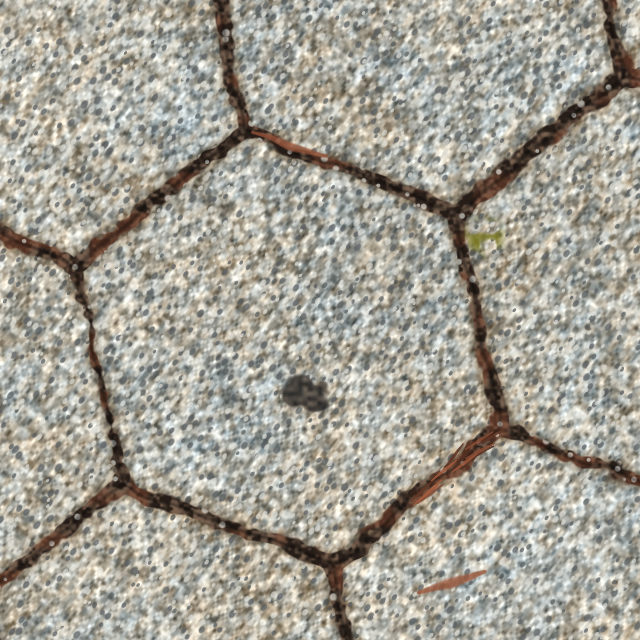
Write a three.js fragment shader that draws this texture.

```glsl
// Hexagonal concrete pavers with speckled aggregate and dirt-filled joints.
// A skewed lattice gives each paver's centre and joint distance; layered value
// noise and scattered chips make the grain, and loops lay litter in the joints.
varying vec2 vUv;

const vec2 CENTRE = vec2(0.451, 0.457);
const vec2 STEP_SIDE = vec2(0.594, 0.085);
const vec2 STEP_UP = vec2(0.193, 0.552);
const float PITCH = 0.6;

const vec3 STONE = vec3(0.69, 0.685, 0.645);
const vec3 WARM = vec3(0.05, 0.0, -0.05);
const vec3 DARK_CHIP = vec3(0.34, 0.36, 0.37);
const vec3 PALE_CHIP = vec3(0.88, 0.88, 0.85);
const vec3 SOIL = vec3(0.15, 0.115, 0.095);
const vec3 DUST = vec3(0.47, 0.38, 0.31);
const vec3 RUST = vec3(0.50, 0.28, 0.19);
const vec3 MOSS = vec3(0.47, 0.46, 0.13);

float hash(vec2 p) {
  return fract(sin(dot(p, vec2(127.1, 311.7))) * 43758.55);
}

float noise(vec2 p) {
  vec2 i = floor(p), f = fract(p);
  f = f * f * (3.0 - 2.0 * f);
  return mix(mix(hash(i), hash(i + vec2(1.0, 0.0)), f.x),
             mix(hash(i + vec2(0.0, 1.0)), hash(i + 1.0), f.x), f.y);
}

// Coverage of randomly placed chips; share is the fraction of cells filled.
float chips(vec2 p, float share, float seed) {
  vec2 cell = floor(p);
  float cover = 0.0;
  for (int j = -1; j <= 1; j++) {
    for (int i = -1; i <= 1; i++) {
      vec2 id = cell + vec2(float(i), float(j));
      vec2 spot = id + 0.2 + 0.6 * vec2(hash(id + seed), hash(id + seed + 17.0));
      float size = mix(0.25, 0.55, hash(id + seed + 31.0));
      float filled = step(hash(id + seed + 47.0), share);
      cover = max(cover, filled * (1.0 - smoothstep(size * 0.5, size, length(p - spot))));
    }
  }
  return cover;
}

// xy: paver id, z: distance to the joint line, w: closeness to a corner.
vec4 paver(vec2 p) {
  vec2 q = p - CENTRE;
  float det = STEP_SIDE.x * STEP_UP.y - STEP_SIDE.y * STEP_UP.x;
  vec2 grid = vec2(q.x * STEP_UP.y - q.y * STEP_UP.x,
                   q.y * STEP_SIDE.x - q.x * STEP_SIDE.y) / det;
  vec2 base = floor(grid + 0.5), id = base, rel = vec2(9.0);
  for (int j = -1; j <= 1; j++) {
    for (int i = -1; i <= 1; i++) {
      vec2 cell = base + vec2(float(i), float(j));
      vec2 d = grid - cell;
      d = vec2(d.x + 0.5 * d.y, 0.866 * d.y);
      if (dot(d, d) < dot(rel, rel)) { rel = d; id = cell; }
    }
  }
  vec2 a = abs(rel);
  float reach = max(a.x, 0.5 * a.x + 0.866 * a.y);
  return vec4(id, (0.5 - reach) * PITCH, smoothstep(0.53, 0.577, length(rel)));
}

// Soft tapered sliver from a to b.
float sliver(vec2 p, vec2 a, vec2 b, float radius) {
  vec2 ab = b - a;
  float t = clamp(dot(p - a, ab) / dot(ab, ab), 0.0, 1.0);
  float r = radius * (1.0 - 0.6 * abs(2.0 * t - 1.0));
  return 1.0 - smoothstep(r * 0.5, r * 1.3, length(p - a - ab * t));
}

vec3 stoneColor(vec2 p, vec2 id) {
  vec2 g = vec2(dot(p, vec2(0.8, -0.6)) * 1.25, dot(p, vec2(0.6, 0.8)) * 0.85);
  float grain = 0.6 * noise(g * 105.0) + 0.4 * noise(g * 210.0 + 9.0) - 0.5;
  vec3 col = STONE + grain * 0.82 + 0.03 * (hash(id + 3.0) - 0.5);
  col += 0.07 * (noise(p * 7.0) - 0.5);
  col += WARM * (1.6 * noise(g * 80.0 + 40.0) + noise(p * 10.0 + 5.0) - 1.3);
  col = mix(col, DARK_CHIP, 0.75 * chips(g * 68.0, 0.25, 2.0));
  return mix(col, PALE_CHIP, 0.7 * chips(g * 76.0, 0.22, 5.0));
}

vec3 jointColor(vec2 p, float edge) {
  float crumb = 0.55 * noise(p * 95.0) + 0.45 * noise(p * 190.0);
  vec3 col = mix(SOIL, DUST, smoothstep(0.32, 0.82, crumb));
  col = mix(col, RUST, 0.5 * smoothstep(0.5, 0.8, noise(p * 32.0 + 8.0)));
  col = mix(col, PALE_CHIP, 0.65 * chips(p * 70.0, 0.1, 11.0));
  return col * mix(0.65, 1.0, smoothstep(0.0, 0.006, edge));
}

void main() {
  vec2 p = vUv;
  vec2 wobble = vec2(noise(p * 22.0), noise(p * 22.0 + 50.0)) - 0.5;
  vec4 tile = paver(p + 0.012 * wobble);
  vec3 col = stoneColor(p, tile.xy);

  // Blackened patch on the middle paver
  float patchEdge = length(p - vec2(0.477, 0.384)) + 0.026 * (noise(p * 55.0) - 0.5);
  vec3 tar = mix(vec3(0.13), vec3(0.40, 0.36, 0.32), noise(p * 130.0));
  col = mix(col, tar, 0.92 * (1.0 - smoothstep(0.027, 0.036, patchEdge)));

  // Joints of uneven width, tight on the left and wider at corners
  float tight = 1.0 - smoothstep(0.08, 0.18, length(p - vec2(0.155, 0.42)));
  float width = mix(0.008 + 0.007 * noise(p * 8.0), 0.005, tight) + 0.006 * tile.w;
  float edge = tile.z + 0.009 * (noise(p * 75.0) - 0.5);
  col *= mix(vec3(0.83, 0.79, 0.74), vec3(1.0), smoothstep(width, width + 0.014, edge));
  col = mix(col, jointColor(p, tile.z), 1.0 - smoothstep(width - 0.003, width + 0.002, edge));

  // Moss in the right-hand joint, then dry needles and one loose twig
  float moss = 1.0 - smoothstep(0.012, 0.04, length(p - vec2(0.757, 0.63)));
  col = mix(col, MOSS, moss * smoothstep(0.42, 0.65, noise(p * 65.0)));
  for (int i = 0; i < 12; i++) {
    float k = float(i);
    vec2 start = mix(vec2(0.62, 0.19), vec2(0.75, 0.31), hash(vec2(k, 1.0)));
    start += 0.018 * (vec2(hash(vec2(k, 2.0)), hash(vec2(k, 3.0))) - 0.5);
    float angle = 0.75 + 0.6 * (hash(vec2(k, 4.0)) - 0.5);
    vec2 tip = start + 0.05 * vec2(cos(angle), sin(angle));
    col = mix(col, RUST * (0.6 + 0.7 * hash(vec2(k, 5.0))), 0.85 * sliver(p, start, tip, 0.003));
  }
  vec2 bent = p + 0.008 * wobble;
  col = mix(col, RUST * 1.15, 0.8 * sliver(bent, vec2(0.395, 0.792), vec2(0.51, 0.758), 0.007));
  col = mix(col, RUST * 1.2, 0.8 * sliver(bent, vec2(0.655, 0.075), vec2(0.76, 0.107), 0.009));

  gl_FragColor = vec4(clamp(col, 0.0, 1.0), 1.0);
}
```
